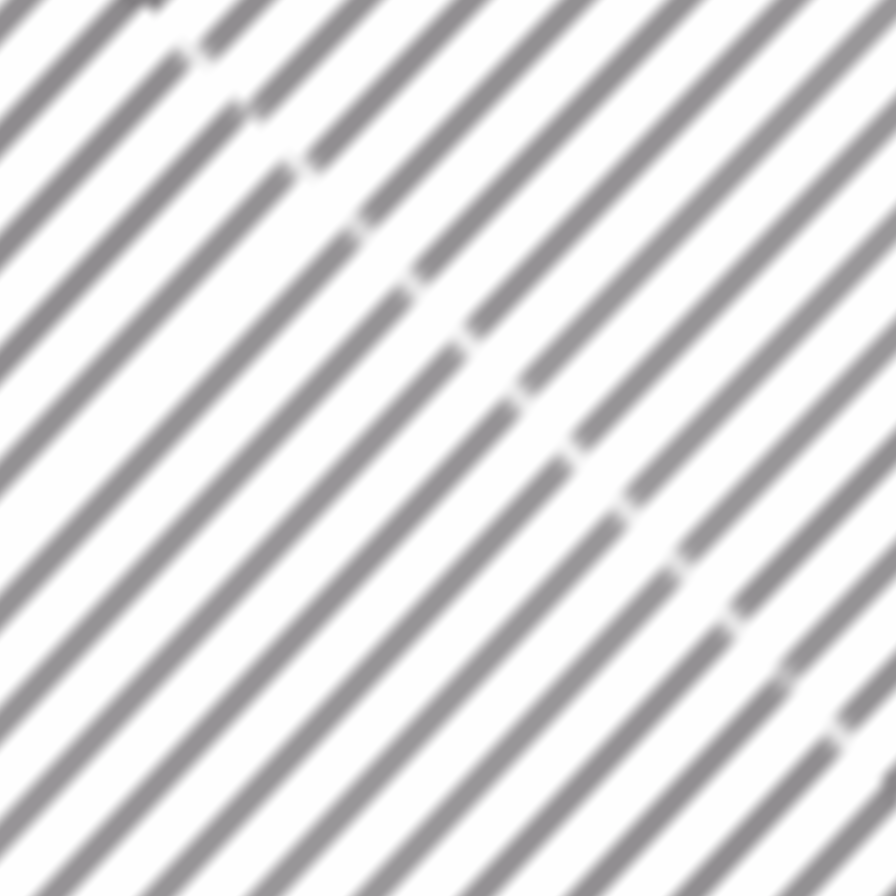
Write a Shadertoy shader that draws this pattern.

```glsl
#define LEFT_PERIOD 0.1263
#define RIGHT_PERIOD 0.1242
#define LEFT_SLOPE 1.065
#define RIGHT_SLOPE 1.04
#define SEAM_SLOPE 1.055
#define SEAM_OFFSET 0.168
#define CORE 0.045
#define EDGE 0.295
#define GAP_WIDTH 0.016
#define PAPER vec3(0.998)
#define INK vec3(0.57, 0.56, 0.57)

float hash(float n) {
    return fract(sin(n * 12.9898) * 43758.5453);
}

// Phase of the stripes below the seam; the upper-left ones are displaced
float leftPhase(vec2 p) {
    float phase = (p.y + LEFT_SLOPE * p.x - 0.6836) / LEFT_PERIOD + 4.0;
    return phase + 0.186 * (1.0 - smoothstep(3.2, 3.6, phase));
}

// Phase of the evenly spaced stripes above the seam
float rightPhase(vec2 p) {
    return (p.y + RIGHT_SLOPE * p.x - 0.6706) / RIGHT_PERIOD + 4.0;
}

// Soft stripe, darker towards the outer corners
float stripe(float phase, float seed) {
    float index = round(phase);
    float strength = 0.94 + 0.09 * min(abs(index - 8.0) / 8.0, 1.0)
                   + 0.06 * (hash(index + seed) - 0.5);
    return strength * (1.0 - smoothstep(CORE, EDGE, abs(phase - index)));
}

// Alternate stripes break evenly; the others break most near the centre
float gapStrength(float index) {
    float fromCentre = index - 7.2;
    float evenGap = 0.85 - 0.02 * fromCentre * fromCentre;
    return mod(index, 2.0) > 0.5 ? 0.75 : clamp(evenGap, -0.2, 0.85);
}

void mainImage(out vec4 fragColor, in vec2 fragCoord) {
    vec2 p = fragCoord / iResolution.xy;
    p.y = 1.0 - p.y;

    // Signed distance to the diagonal seam, positive above it
    float seam = (SEAM_SLOPE * p.x - p.y - SEAM_OFFSET) / length(vec2(SEAM_SLOPE, 1.0));

    float left = leftPhase(p);
    float right = rightPhase(p);
    float side = smoothstep(-0.012, 0.012, seam);
    float ink = mix(stripe(left, 3.0), stripe(right, 41.0), side);

    // Fade the stripes where they meet the seam
    float index = round(mix(left, right, 0.5));
    float nearSeam = exp(-seam * seam / (GAP_WIDTH * GAP_WIDTH));
    ink *= 1.0 - gapStrength(index) * nearSeam;

    fragColor = vec4(mix(PAPER, INK, ink), 1.0);
}
```
